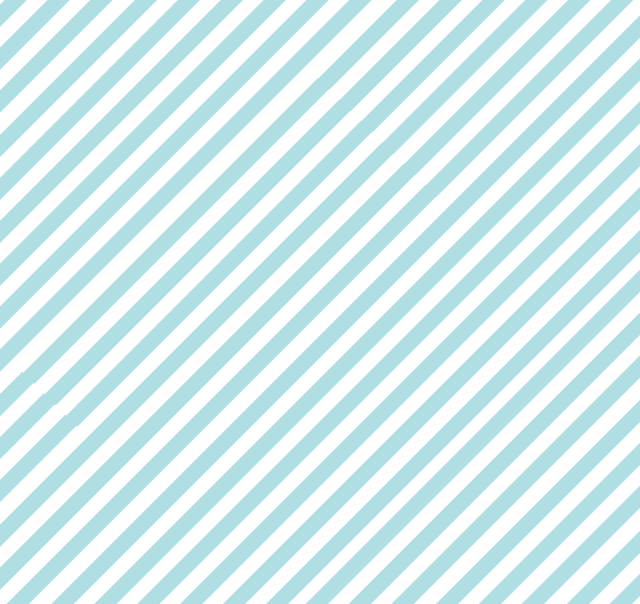
This pattern is drawn by a Shadertoy shader. Its source:

```glsl
// Diagonal candy stripes: pale aqua bands on white, rising to the right at 45 degrees.
// Each band is a distance to a line in a repeated cell; groups of bands sit
// slightly off the even pitch, and a few carry a small sideways jog.

// Departure of a band from the even pitch; it steps at the seams between groups.
float seamDrift(float band) {
    return 0.2 + 2.0 * step(3.0, band) + 4.5 * step(9.0, band) + 2.5 * step(15.0, band)
         - 3.7 * step(21.0, band) + 1.8 * step(24.0, band) + 2.7 * step(27.0, band);
}

// Small jogs part way along the middle bands.
float bandJog(float band, float along) {
    float middle = step(9.0, band) * step(band, 14.0);
    float lowerLeft = step(band, 11.0) * step(along, -420.0);
    return middle * (0.8 * step(288.0, along) - 2.2 * lowerLeft);
}

// Signed distance to the nearest band edge, negative inside.
float stripeDistance(vec2 p) {
    float across = p.x + p.y;
    float band = floor((across + 6.6) / 51.93);
    float start = 5.3 + 51.55 * band + seamDrift(band) + bandJog(band, p.x - p.y);
    return (abs(across - start - 13.4) - 13.4) * 0.70711;
}

void mainImage(out vec4 fragColor, in vec2 fragCoord) {
    // Canvas is 726 units high, measured from the top left corner.
    float unitsPerPixel = 726.0 / iResolution.y;
    vec2 p = vec2(fragCoord.x, iResolution.y - fragCoord.y) * unitsPerPixel;

    // One pixel of edge coverage.
    float coverage = clamp(0.5 - stripeDistance(p) / unitsPerPixel, 0.0, 1.0);

    vec3 aqua = vec3(0.686, 0.874, 0.890);
    fragColor = vec4(mix(vec3(1.0), aqua, coverage), 1.0);
}
```
